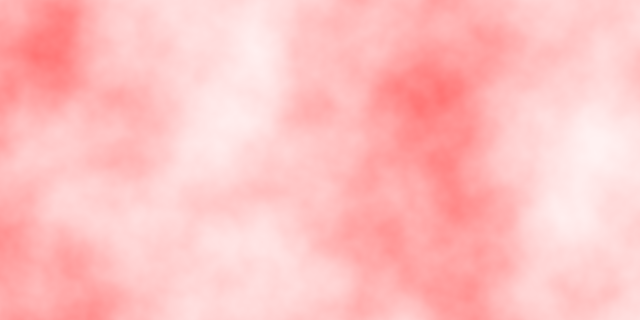
This texture is drawn by a WebGL 1 fragment shader. Its source:

```glsl
precision highp float;
// Soft pink and coral clouds: wide, wavering upright bands of red and pale
// pink, broken up by fractal gradient noise. The summed field is normalised
// and bent by a quadratic tone curve, so pale tones cover the most area.

uniform vec2 u_resolution;

const float TAU = 6.2831853;
const int OCTAVES = 5;
const float CLOUD_SCALE = 2.3;     // noise cells per canvas height
const float OCTAVE_GAIN = 0.48;
const float CLOUD_WEIGHT = 2.4;
const float BAND_PERIOD = 1.36;    // spacing of the red bands
const float BAND_WEIGHT = 0.95;
const float BAND_SWAY = 0.28;      // sideways wander of the bands
const vec2 SEED = vec2(17.3, 5.7);

// Tone curve from field value to the green and blue channels
const float TONE_MID = 0.778;
const float TONE_SLOPE = 0.112;
const float TONE_BEND = 0.016;
const float FIELD_LIMIT = 2.6;

// Unit gradient with a pseudo-random direction for a lattice point
vec2 latticeGradient(vec2 cell) {
  float angle = TAU * fract(sin(dot(cell, vec2(127.1, 311.7))) * 43758.55);
  return vec2(cos(angle), sin(angle));
}

float gradientNoise(vec2 p) {
  vec2 cell = floor(p);
  vec2 f = fract(p);
  vec2 fade = f * f * f * (f * (f * 6.0 - 15.0) + 10.0);
  vec2 e = vec2(1.0, 0.0);
  float a = dot(latticeGradient(cell), f);
  float b = dot(latticeGradient(cell + e.xy), f - e.xy);
  float c = dot(latticeGradient(cell + e.yx), f - e.yx);
  float d = dot(latticeGradient(cell + e.xx), f - e.xx);
  return mix(mix(a, b, fade.x), mix(c, d, fade.x), fade.y);
}

// Octaves are turned against each other to hide the lattice
float cloudNoise(vec2 p) {
  mat2 turn = mat2(0.8, 0.6, -0.6, 0.8);
  float sum = 0.0;
  float weight = 1.0;
  for (int i = 0; i < OCTAVES; i++) {
    sum += weight * gradientNoise(p);
    p = turn * p * 2.03 + SEED;
    weight *= OCTAVE_GAIN;
  }
  return sum;
}

void main() {
  vec2 p = gl_FragCoord.xy / u_resolution.y;

  // Broad bands: negative is red, positive is pale
  float sway = BAND_SWAY * gradientNoise(p * 1.7 + SEED.yx);
  float bands = -cos(TAU * (p.x + sway) / BAND_PERIOD);

  float clouds = cloudNoise(p * CLOUD_SCALE + SEED);
  float field = BAND_WEIGHT * bands + CLOUD_WEIGHT * clouds;
  field = clamp(field, -FIELD_LIMIT, FIELD_LIMIT);

  float paleness = TONE_MID + TONE_SLOPE * field - TONE_BEND * field * field;
  gl_FragColor = vec4(1.0, vec2(paleness), 1.0);
}
```
